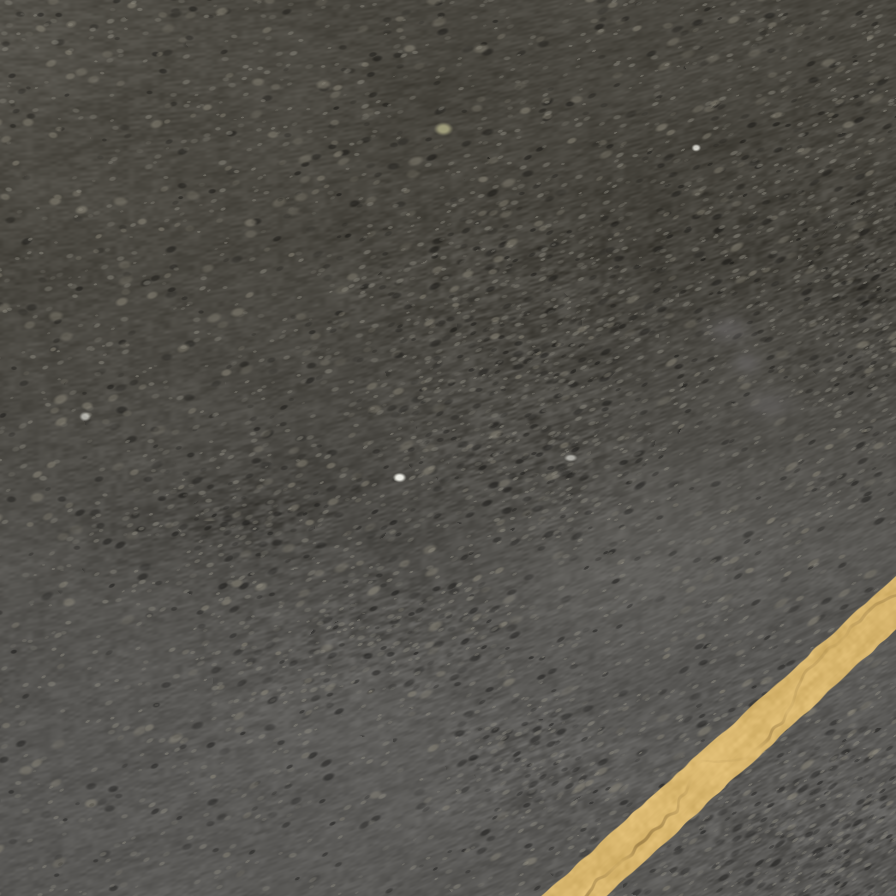
This texture is drawn by a WebGL 2 fragment shader. Its source:

```glsl
#version 300 es
precision highp float;
// Worn asphalt seen at a slant, with a yellow painted line at the lower right.
// Streaky value noise and hashed stones follow a bending grain over soft tonal
// patches; the paint is the gap between two nearly parallel edges.
uniform vec2 u_resolution;
out vec4 fragColor;

float hash(vec2 p) {
    return fract(sin(dot(p, vec2(127.1, 311.7))) * 43758.5453);
}

float noise(vec2 p) {
    vec2 i = floor(p), f = fract(p);
    f = f * f * (3.0 - 2.0 * f);
    float low = mix(hash(i), hash(i + vec2(1, 0)), f.x);
    float high = mix(hash(i + vec2(0, 1)), hash(i + vec2(1, 1)), f.x);
    return mix(low, high, f.y);
}

float fbm(vec2 p) {
    float sum = 0.0, amp = 0.5;
    for (int i = 0; i < 4; i++) {
        sum += amp * noise(p);
        p = p * 2.03 + 17.3;
        amp *= 0.5;
    }
    return sum;
}

// Soft elliptical patch, 1 at its centre
float patchAt(vec2 p, vec2 centre, vec2 radii) {
    vec2 d = (p - centre) / radii;
    return exp(-dot(d, d));
}

// Small bright chip with a smoothed rim
float chip(vec2 p, vec2 centre, vec2 radii) {
    return 1.0 - smoothstep(0.4, 1.2, length((p - centre) / radii));
}

// Scattered irregular stones, one candidate per cell
float stones(vec2 p, vec2 cells, float seed, float chance) {
    vec2 q = p * cells, cell = floor(q);
    float cover = 0.0;
    for (int y = -1; y <= 1; y++) {
        for (int x = -1; x <= 1; x++) {
            vec2 id = cell + vec2(x, y);
            vec2 key = id + seed;
            vec2 offset = vec2(hash(key + 3.1), hash(key + 7.7));
            vec2 d = q - id - offset;
            d.y += 0.5 * d.x * (hash(key + 5.3) - 0.5);
            float radius = mix(0.2, 0.5, hash(key + 11.9));
            float shape = 1.0 - smoothstep(0.45, 1.15, length(d) / radius);
            float present = step(hash(key), chance);
            cover = max(cover, shape * present * mix(0.3, 1.0, hash(key + 19.4)));
        }
    }
    return cover;
}

// Grain coordinates: nearly level at upper left, steeper at lower right
vec2 grainSpace(vec2 p) {
    float rise = 0.12 * p.x + 0.2 * p.x * p.x - 0.25 * p.x * (p.y - 0.5);
    return vec2(p.x, p.y - rise);
}

// Where the surface is rough and open
float roughness(vec2 p) {
    float r = patchAt(p, vec2(0.58, 0.64), vec2(0.16, 0.12));
    r += patchAt(p, vec2(0.58, 0.49), vec2(0.13, 0.08));
    r += patchAt(p, vec2(0.28, 0.42), vec2(0.12, 0.05));
    r += patchAt(p, vec2(0.42, 0.29), vec2(0.11, 0.06));
    r += patchAt(p, vec2(0.59, 0.15), vec2(0.09, 0.06));
    r += patchAt(p, vec2(0.98, 0.68), vec2(0.16, 0.14));
    r += patchAt(p, vec2(0.95, 0.05), vec2(0.2, 0.15));
    return clamp(r + 0.5 * (fbm(p * 7.0) - 0.4), 0.0, 1.0);
}

vec3 asphalt(vec2 p) {
    vec2 g = grainSpace(p);
    float rough = roughness(p);
    // Broad tone: olive and dark above, grey and lighter below
    vec3 col = mix(vec3(0.352, 0.348, 0.338), vec3(0.285, 0.275, 0.247),
                   smoothstep(0.1, 0.85, p.y - 0.08 * p.x + 0.03));
    col += 0.035 * patchAt(p, vec2(0.0, 0.95), vec2(0.25, 0.2));
    col += 0.035 * patchAt(p, vec2(0.72, 0.39), vec2(0.2, 0.1));
    col += 0.025 * patchAt(p, vec2(0.45, 0.18), vec2(0.14, 0.1));
    col -= 0.03 * patchAt(p, vec2(0.36, 0.42), vec2(0.25, 0.1));
    col -= 0.025 * patchAt(p, vec2(0.88, 0.72), vec2(0.25, 0.1));
    col += 0.05 * (fbm(g * vec2(6.0, 13.0)) - 0.47);
    // Streaks and fine grit
    float streak = noise(g * vec2(65.0, 170.0)) - 0.5;
    float grit = noise(g * vec2(150.0, 330.0) + 40.0) - 0.5;
    col += (streak * 0.055 + grit * 0.065) * mix(0.75, 1.5, rough);
    // Dark pits, then pale stones
    col *= 1.0 - 0.38 * stones(g, vec2(65.0, 100.0), 31.0, 0.08 + 0.35 * rough);
    float small = stones(g, vec2(95.0, 150.0), 5.0, 0.1 + 0.25 * rough);
    float large = stones(g, vec2(55.0, 80.0), 67.0, 0.05 + 0.08 * p.y);
    col = mix(col, vec3(0.54, 0.53, 0.49), 0.55 * small);
    col = mix(col, vec3(0.58, 0.56, 0.50), 0.5 * large);
    // Pale dusty smudges
    float dust = patchAt(p, vec2(0.812, 0.632), vec2(0.022, 0.014));
    dust += patchAt(p, vec2(0.833, 0.595), vec2(0.014, 0.012));
    dust += 0.8 * patchAt(p, vec2(0.858, 0.548), vec2(0.024, 0.014));
    col = mix(col, vec3(0.42, 0.41, 0.41), 0.6 * min(dust, 1.0));
    // Larger individual chips
    col = mix(col, vec3(0.62, 0.61, 0.48), chip(p, vec2(0.495, 0.856), vec2(0.010, 0.007)));
    float glint = chip(p, vec2(0.446, 0.467), vec2(0.007, 0.005));
    glint += 0.8 * chip(p, vec2(0.777, 0.835), vec2(0.005, 0.004));
    glint += 0.6 * chip(p, vec2(0.637, 0.489), vec2(0.007, 0.004));
    glint += 0.6 * chip(p, vec2(0.095, 0.535), vec2(0.006, 0.005));
    return mix(col, vec3(0.93, 0.93, 0.90), glint);
}

vec3 paint(vec2 p, float across) {
    float along = p.x + p.y;
    vec3 col = vec3(0.85, 0.715, 0.43) + 0.1 * (fbm(vec2(along * 18.0, across * 5.0)) - 0.47);
    col += 0.05 * (noise(p * 190.0) - 0.5);
    // Thin wandering cracks
    float path = 0.5 + 0.75 * (noise(vec2(along * 13.0, 2.0)) - 0.5) + 0.12 * (noise(vec2(along * 60.0, 8.0)) - 0.5);
    float crack = 1.0 - smoothstep(0.015, 0.06, abs(across - path));
    return mix(col, vec3(0.52, 0.41, 0.22), 0.6 * crack * noise(vec2(along * 22.0, 4.0)));
}

void main() {
    vec2 p = gl_FragCoord.xy / u_resolution;
    float soft = 1.2 / min(u_resolution.x, u_resolution.y);
    float ragged = 0.004 * (noise(p * 65.0) - 0.5);
    float upper = 0.904 * (p.x - 0.605) - p.y + ragged;
    float lower = p.y - 0.92 * (p.x - 0.677) + ragged;
    float mask = smoothstep(-soft, soft, min(upper, lower));
    vec3 col = mix(asphalt(p), paint(p, lower / max(upper + lower, 0.01)), mask);
    fragColor = vec4(col, 1.0);
}
```
